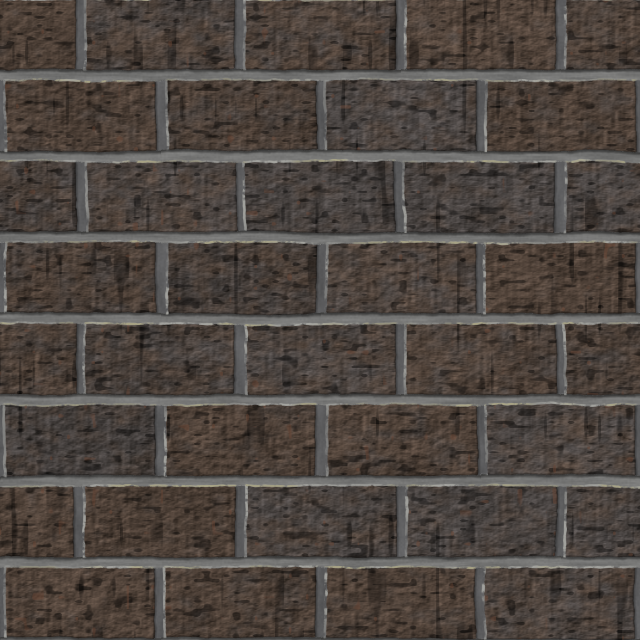
This texture is drawn by a Shadertoy shader. Its source:

```glsl
// Running-bond wall of rough dark brown bricks, about eight courses of four.
// Each brick is a jittered box with ragged edges; embossed noise gives its
// grain, and light from the upper left edges the grey mortar with pale lime.

float hash(vec2 p) {
    return fract(sin(dot(p, vec2(127.1, 311.7))) * 43758.545);
}

float noise(vec2 p) {
    vec2 i = floor(p), f = fract(p);
    f = f * f * (3.0 - 2.0 * f);
    return mix(mix(hash(i), hash(i + vec2(1, 0)), f.x),
               mix(hash(i + vec2(0, 1)), hash(i + vec2(1, 1)), f.x), f.y);
}

float fbm(vec2 p) {
    float sum = 0.0, amp = 0.56;
    for (int i = 0; i < 3; i++) {
        sum += amp * noise(p);
        p = p * 2.03 + 17.3;
        amp *= 0.52;
    }
    return sum;
}

// Height of the brick face: short ridges crossed by vertical drag marks
float grain(vec2 p) {
    return 0.75 * fbm(p * vec2(80, 130)) + 0.25 * noise(p * vec2(170, 32));
}

vec3 brickColor(vec2 uv, vec2 id) {
    float h = grain(uv);
    float relief = h - grain(uv + vec2(-0.0018, 0.0018));
    float shade = 0.53 + 1.25 * relief + 0.7 * (h - 0.5);
    shade += 0.12 * (hash(id + 4.7) - 0.5) + 0.25 * (fbm(uv * 16.0) - 0.5);
    vec3 col = mix(vec3(0.16, 0.14, 0.125), vec3(0.41, 0.37, 0.35), clamp(shade, 0.0, 1.0));

    // Brown or slate cast, by brick and by patch
    float slate = smoothstep(0.3, 0.8, 0.55 * fbm(uv * vec2(38, 50)) + 0.45 * hash(id + 9.1));
    col *= mix(vec3(1.06, 0.98, 0.90), vec3(0.96, 1.0, 1.04), slate);

    // Torn pits, long vertical grooves and a few rust flecks
    float pits = smoothstep(0.70, 0.88, noise(uv * vec2(65, 150) + 31.0));
    float grooves = smoothstep(0.80, 0.93, noise(uv * vec2(95, 12) + 53.0));
    col *= 1.0 - 0.4 * pits - 0.32 * grooves;
    float rust = smoothstep(0.89, 0.96, noise(uv * vec2(75, 60) + 80.0));
    return mix(col, vec3(0.43, 0.28, 0.21), 0.45 * rust);
}

void mainImage(out vec4 fragColor, in vec2 fragCoord) {
    vec2 uv = fragCoord / iResolution.xy;
    float aa = 0.7 / iResolution.y;

    // Staggered cells, each holding one brick
    vec2 cell = vec2(0.25, 0.1269);
    vec2 grid = (uv - vec2(0.0018, -0.0055)) / cell;
    float row = floor(grid.y);
    grid.x -= 0.5 * mod(row, 2.0);
    vec2 id = vec2(floor(grid.x), row);
    vec2 local = fract(grid) * cell;

    // Jittered box with a ragged outline
    vec2 jitter = vec2(hash(id), hash(id + 2.3)) - 0.5;
    vec2 halfSize = vec2(0.1165, 0.0548);
    vec2 p = local - 0.5 * cell - jitter * vec2(0.005, 0.002);
    p += 0.0035 * (vec2(fbm(uv * 65.0), fbm(uv * 65.0 + 40.0)) - 0.5);
    p += 0.004 * (vec2(noise(uv * 14.0), noise(uv * 14.0 + 22.0)) - 0.5);
    float left = -p.x - halfSize.x, right = p.x - halfSize.x;
    float top = p.y - halfSize.y, bottom = -p.y - halfSize.y;
    vec2 q = abs(p) - halfSize + 0.002;
    float dist = length(max(q, 0.0)) + min(max(q.x, q.y), 0.0) - 0.002;

    // Mortar: lighter beds, darker upright joints, smeared along the bed
    float bed = smoothstep(-0.001, 0.001, max(top, bottom));
    float smear = fbm(uv * mix(vec2(85, 24), vec2(20, 170), bed));
    vec3 mortar = mix(vec3(0.36, 0.36, 0.365), vec3(0.46, 0.46, 0.455), bed);
    mortar *= 0.85 + 0.3 * smear + 0.06 * (noise(uv * 330.0) - 0.5);

    // Shadow cast below each brick and to its right
    float under = bed * (1.0 - smoothstep(0.001, 0.0065, abs(bottom)));
    float beside = (1.0 - bed) * (1.0 - smoothstep(0.0, 0.005, abs(right)));
    mortar *= 1.0 - 0.45 * under - 0.3 * beside;

    vec3 col = mix(brickColor(uv, id), mortar, smoothstep(-aa, aa, dist));
    col *= 1.0 - 0.3 * smoothstep(-0.003, 0.0, max(bottom, right)) * (1.0 - smoothstep(0.0, 0.001, dist));

    // Broken lime deposit along the lit left and top edges
    float leftBand = 1.0 - smoothstep(0.001, 0.0034, abs(left - 0.0015));
    leftBand *= 1.0 - smoothstep(0.0, 0.003, max(top, bottom));
    float topBand = 1.0 - smoothstep(0.0007, 0.0028, abs(top - 0.001));
    topBand *= 1.0 - smoothstep(0.0, 0.005, max(left, right));
    float broken = smoothstep(0.25, 0.6, fbm(uv * 110.0 + 60.0));
    float worn = 0.45 + 0.55 * smoothstep(0.25, 0.7, noise(uv * 19.0 + 12.0));
    vec3 lime = mix(vec3(0.66, 0.66, 0.64), vec3(0.68, 0.66, 0.53),
                    topBand * smoothstep(0.3, 0.65, noise(uv * 27.0)));
    col = mix(col, lime, 0.9 * max(leftBand, topBand) * broken * worn);

    fragColor = vec4(col, 1.0);
}
```
